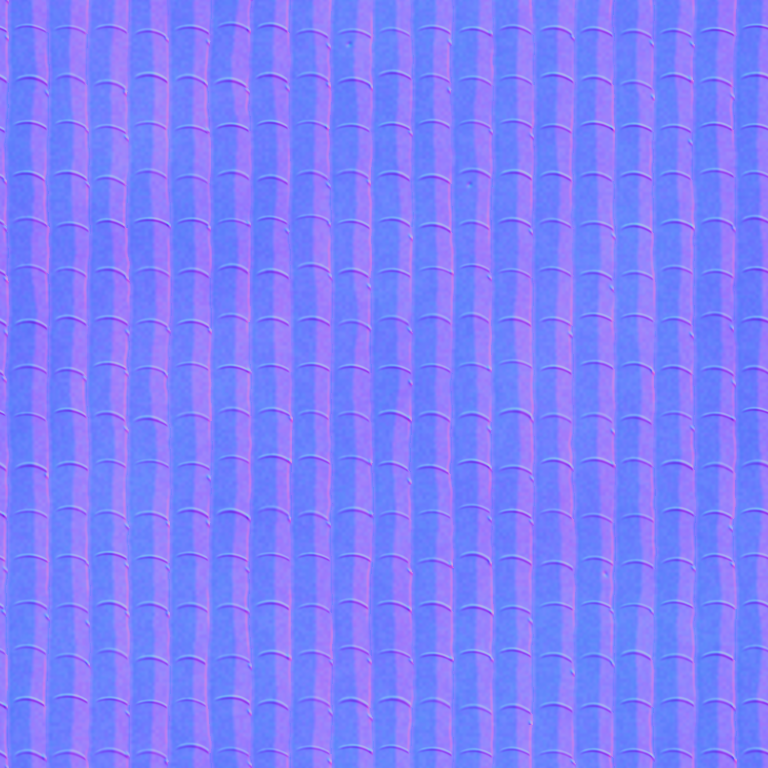
A Shadertoy shader for this texture map:

```glsl
// Tileable normal map of a clay roof: 19 columns of barrel tiles in 16 overlapping rows.

float hash(vec2 cell, uint seed) {
    uvec2 q = uvec2(ivec2(cell)) * uvec2(1597u, 3821u);
    uint h = (q.x ^ (q.y + seed * 7919u)) * 26699u;
    h = (h ^ (h >> 15)) * 48271u;
    h = (h ^ (h >> 13)) * 69621u;
    return float((h ^ (h >> 16)) & 65535u) / 65535.0;
}

// Value noise over the unit canvas that wraps after a whole number of cells
float wrapNoise(vec2 uv, vec2 period, uint seed) {
    vec2 p = uv * period;
    vec2 i = floor(p);
    vec2 f = fract(p);
    f = f * f * (3.0 - 2.0 * f);
    vec2 a = mod(i, period);
    vec2 b = mod(i + 1.0, period);
    return mix(mix(hash(a, seed), hash(vec2(b.x, a.y), seed), f.x),
               mix(hash(vec2(a.x, b.y), seed), hash(b, seed), f.x), f.y);
}

float bump(float x, float width) {
    return exp(-x * x / (width * width));
}

// Sideways slope of the barrel, with a sharp lip on its right side
float barrelSlope(float u, float edge, vec2 uv) {
    float crown = 0.53 + 0.16 * (wrapNoise(uv, vec2(19.0, 12.0), 17u) - 0.5);
    float side = smoothstep(crown, crown + 0.14, u) * (1.0 - smoothstep(edge, edge + 0.1, u));
    float previous = 0.55 * (1.0 - smoothstep(0.0, 0.1, u));
    float lip = bump(u - edge, 0.035) * smoothstep(0.15, 0.8, wrapNoise(uv, vec2(19.0, 24.0), 3u));
    float foot = bump(u - 0.1, 0.06) * wrapNoise(uv, vec2(19.0, 16.0), 4u);
    return -0.17 + 0.38 * max(side, previous) + 0.36 * lip - 0.08 * foot;
}

// Curved overlap: a lit upper rim above a shaded lower rim
vec2 overlapSlope(float u, float s, float strength) {
    float span = smoothstep(0.1, 0.28, u) * (1.0 - smoothstep(0.9, 0.97, u));
    float lit = bump(s - 0.032, 0.025) * mix(0.7, 1.0, smoothstep(0.3, 0.7, u));
    float shaded = bump(s + 0.022, 0.027) * mix(0.55, 1.0, smoothstep(0.2, 0.6, u));
    return span * strength * vec2(0.16 * lit - 0.03 * shaded, 0.42 * lit - 0.56 * shaded);
}

// Small round chip or pit: its slope points away from the centre
vec2 chipSlope(vec2 offset, float radius) {
    vec2 p = offset / radius;
    return p * exp(-dot(p, p));
}

void mainImage(out vec4 fragColor, in vec2 fragCoord) {
    vec2 uv = fragCoord / iResolution.xy;

    // Slightly crooked columns
    float wobble = 0.1 * (wrapNoise(uv, vec2(19.0, 10.0), 1u) - 0.5)
                 + 0.05 * (wrapNoise(uv, vec2(19.0, 64.0), 2u) - 0.5);
    float x = uv.x * 19.0 - 0.2 + wobble;
    float u = fract(x);

    // Rows centred on their overlap, each tile laid a little high or low
    float y = uv.y * 16.0 + 0.1;
    vec2 tile = mod(vec2(floor(x), floor(y)), vec2(19.0, 16.0));
    float shift = 0.16 * (hash(tile, 5u) - 0.5) + 0.14 * (wrapNoise(uv, vec2(5.0, 16.0), 18u) - 0.5);
    float arc = (u - 0.54) / 0.4;
    float s = fract(y) - 0.5 - shift + 0.1 * arc * arc + 0.03 * arc;

    // The lip jumps sideways where one tile ends and the next begins
    vec2 body = mod(tile + vec2(0.0, step(0.0, s)), vec2(19.0, 16.0));
    float edge = 0.94 + 0.05 * (hash(body, 19u) - 0.5);

    vec2 slope = vec2(barrelSlope(u, edge, uv), 0.0);
    slope += overlapSlope(u, s, mix(0.65, 1.15, hash(tile, 6u)));

    // Broken corners along the lip and rare pits on the face
    vec2 corner = vec2(u - 0.95, (s + mix(-0.04, 0.25, hash(tile, 7u))) * 1.2);
    slope += 0.9 * step(0.5, hash(tile, 8u)) * chipSlope(corner, 0.055);
    vec2 pit = vec2(u - mix(0.3, 0.8, hash(tile, 9u)), (s + 0.28) * 1.2);
    slope -= 0.7 * step(0.99, hash(tile, 10u)) * chipSlope(pit, 0.06);

    // Broad unevenness, then fine clay grain
    slope += 0.12 * (vec2(wrapNoise(uv, vec2(7.0), 11u), wrapNoise(uv, vec2(6.0), 12u)) - 0.5);
    slope += 0.05 * (vec2(wrapNoise(uv, vec2(38.0, 32.0), 13u), wrapNoise(uv, vec2(40.0), 14u)) - 0.5);
    slope += 0.12 * (vec2(wrapNoise(uv, vec2(230.0), 15u), wrapNoise(uv, vec2(210.0), 16u)) - 0.5);

    vec3 normal = normalize(vec3(slope, 1.0));
    fragColor = vec4(0.5 + 0.5 * normal, 1.0);
}
```
